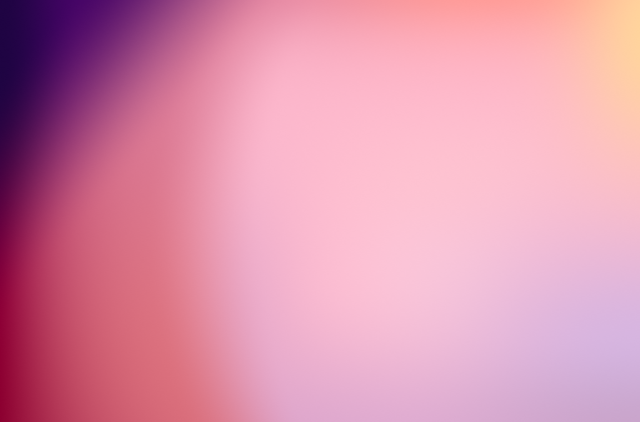
A Shadertoy shader for this background:

```glsl
// Soft elliptical spot of light: 1 at its center, fading to 0
float glow(vec2 p, vec2 center, vec2 radius) {
    vec2 d = (p - center) / radius;
    return exp(-dot(d, d));
}

float hash(vec2 p) {
    return fract(sin(dot(p, vec2(12.9898, 78.233))) * 43758.547);
}

void mainImage(out vec4 fragColor, in vec2 fragCoord) {
    vec2 uv = fragCoord / iResolution.xy;
    float depth = 1.0 - uv.y;

    // Pale pink field, cooling to lilac along the bottom
    vec3 color = vec3(0.995, 0.725, 0.805);
    color = mix(color, vec3(0.87, 0.66, 0.81), 1.0 - smoothstep(-0.05, 0.36, uv.y));
    color = mix(color, vec3(0.89, 0.65, 0.79), 0.7 * glow(uv, vec2(0.37, 0.25), vec2(0.11, 0.32)));
    color = mix(color, vec3(1.0, 0.80, 0.86), 0.75 * glow(uv, vec2(0.69, 0.37), vec2(0.17, 0.24)));
    color = mix(color, vec3(1.0, 0.77, 0.81), 0.6 * glow(uv, vec2(0.73, 0.58), vec2(0.2, 0.16)));

    // Lavender at the lower right
    color = mix(color, vec3(0.84, 0.71, 0.88), glow(uv, vec2(1.0, 0.17), vec2(0.27, 0.28)));
    color *= 1.0 - 0.07 * (1.0 - smoothstep(0.0, 0.22, uv.y)) * smoothstep(0.6, 1.0, uv.x);

    // Coral rim along the top and peach light in the corner
    vec3 rim = mix(vec3(0.91, 0.55, 0.65), vec3(1.0, 0.60, 0.58), smoothstep(0.4, 0.75, uv.x));
    color = mix(color, rim, 0.9 * exp(-pow(depth / 0.11, 1.3)));
    color = mix(color, vec3(1.0, 0.84, 0.61), glow(uv, vec2(1.03, 0.93), vec2(0.13, 0.3)));

    // Rose area behind a curved soft boundary
    float bend = uv.y - 0.45;
    float boundary = 0.325 + 0.3 * bend * bend;
    vec3 rose = mix(vec3(0.88, 0.47, 0.51), vec3(0.87, 0.50, 0.61), smoothstep(0.1, 0.9, uv.y));
    color = mix(color, rose, 1.0 - smoothstep(boundary - 0.1, boundary + 0.09, uv.x));

    // Crimson shade on the left edge, wider at the bottom
    float spread = 0.09 + 0.05 * pow(depth, 5.0);
    vec3 crimson = mix(vec3(0.55, 0.0, 0.19), vec3(0.56, 0.0, 0.25), smoothstep(0.0, 0.6, uv.y));
    color = mix(color, crimson, exp(-pow(uv.x / spread, 1.2)));

    // Diagonal violet shadow at the upper left
    vec3 violet = mix(vec3(0.12, 0.015, 0.26), vec3(0.27, 0.015, 0.40), smoothstep(0.0, 0.13, uv.x));
    float diagonal = uv.x + 0.57 * depth;
    color = mix(color, violet, 1.0 - smoothstep(0.1, 0.44, diagonal));

    // Fine dither against banding
    color += (hash(floor(uv * 512.0)) - 0.5) / 255.0;
    fragColor = vec4(clamp(color, 0.0, 1.0), 1.0);
}
```
